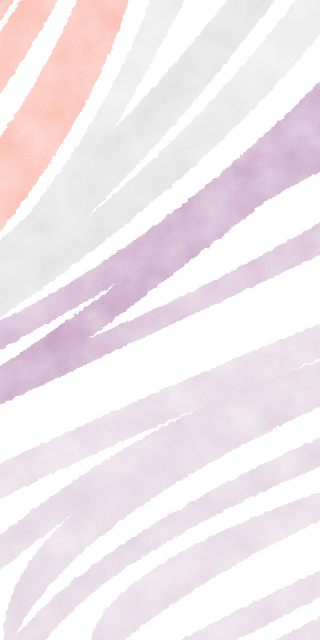
Give the GLSL for this background, as a WebGL 2 fragment shader.

```glsl
#version 300 es
precision highp float;
uniform vec2 u_resolution;
out vec4 outColor;

vec2 hashGradient(vec2 cell) {
  vec3 q = fract(cell.xyx * vec3(0.1031, 0.1030, 0.0973));
  q += dot(q, q.yzx + 33.33);
  float angle = 6.2832 * fract((q.x + q.y) * q.z);
  return vec2(cos(angle), sin(angle));
}

float gradientNoise(vec2 p) {
  vec2 i = floor(p), f = fract(p);
  vec2 u = f * f * f * (f * (f * 6.0 - 15.0) + 10.0);
  vec2 e = vec2(1, 0);
  float low = mix(dot(hashGradient(i), f), dot(hashGradient(i + e), f - e), u.x);
  float high = mix(dot(hashGradient(i + e.yx), f - e.yx), dot(hashGradient(i + 1.0), f - 1.0), u.x);
  return mix(low, high, u.y);
}

float fbm(vec2 p) {
  float sum = 0.0, amplitude = 1.0;
  for (int i = 0; i < 4; i++) {
    sum += amplitude * gradientNoise(p);
    p = mat2(1.6, 1.2, -1.2, 1.6) * p + 7.3;
    amplitude *= 0.5;
  }
  return sum;
}

// Parabola through the three values at t = 0, 0.5 and 1
float parabola(float t, vec3 v) {
  float bend = 2.0 * (v.x + v.z - 2.0 * v.y);
  return v.x + t * (v.z - v.x - bend + t * bend);
}

float edge(float d) {
  return clamp(0.5 + d / max(length(vec2(dFdx(d), dFdy(d))), 1e-4), 0.0, 1.0);
}

// Brush stroke between two parabolic edges
float stroke(float t, float across, vec3 near, vec3 far) {
  return edge(across - parabola(t, near)) * edge(parabola(t, far) - across);
}

vec3 paint(vec3 base, vec3 ink, float cover, float wash) {
  return mix(base, 1.0 - (1.0 - ink) * wash, cover);
}

void main() {
  // Canvas is 384 by 768 units, measured downward from the top
  vec2 p = gl_FragCoord.xy / u_resolution * vec2(384, 768);
  p.y = 768.0 - p.y;

  // Ragged paper edges
  vec2 q = p + 2.6 * vec2(gradientNoise(p * 0.13), gradientNoise(p * 0.13 + 40.0));
  q += 1.2 * gradientNoise(p * 0.37 + 9.0);
  float top = q.y / 300.0, side = q.x / 384.0, base = (768.0 - q.y) / 280.0;

  // Coral strokes in the upper left
  float coral = stroke(top, q.x, vec3(92, 10, -110), vec3(155, 88, -18));
  coral = max(coral, stroke(top, q.x, vec3(25, -75, -185), vec3(70, -25, -140)));
  coral = max(coral, stroke(top, q.x, vec3(-90, -200, -310), vec3(18, -90, -200)));

  // Grey fan
  float thin = mix(0.72, 1.0, smoothstep(60.0, 270.0, p.y));
  float grey = stroke(top, q.x, vec3(273, 142, -12), vec3(330, 208, 65));
  grey = max(grey, thin * stroke(top, q.x, vec3(180, 108, 0), vec3(222, 140, 52)));
  grey = max(grey, thin * stroke(top, q.x, vec3(355, 225, 58), vec3(415, 285, 112)));

  // Violet fork
  float fade = mix(1.0, 0.7, smoothstep(60.0, 240.0, p.x));
  float violet = stroke(side, q.y, vec3(440, 303, 150), vec3(485, 341, 190));
  violet = max(violet, mix(0.8, 1.0, smoothstep(30.0, 190.0, p.x))
    * stroke(side, q.y, vec3(385, 266, 97), vec3(420, 312, 205)));
  violet = max(violet, fade * stroke(side, q.y, vec3(447, 368, 267), vec3(486, 396, 306)));

  // Pale lilac strokes, arching toward the lower left
  float lilac = 0.9 * stroke(side, q.y, vec3(556, 469, 388), vec3(598, 510, 430));
  lilac = max(lilac, stroke(side, q.y, vec3(642, 514, 433), vec3(685, 550, 470)));
  lilac = max(lilac, stroke(base, q.x, vec3(4, 75, 290), vec3(16, 141, 384)));
  lilac = max(lilac, stroke(base, q.x, vec3(14, 186, 470), vec3(55, 240, 574)));
  lilac = max(lilac, 0.9 * stroke(base, q.x, vec3(108, 287, 745), vec3(150, 377, 720)));
  lilac = max(lilac, 0.9 * stroke(base, q.x, vec3(218, 518, 918), vec3(285, 555, 825)));
  lilac = max(lilac, 0.9 * stroke(base, q.x, vec3(330, 600, 870), vec3(500, 800, 1100)));

  // Watercolour blotches and paper grain
  float wash = 1.0 + 0.38 * fbm(p / 48.0) + 0.16 * gradientNoise(p * 0.55);

  vec3 color = vec3(1);
  color = paint(color, vec3(0.99, 0.81, 0.775), coral, wash);
  color = paint(color, vec3(0.913), grey, wash);
  color = paint(color, vec3(0.845, 0.74, 0.835), violet, wash);
  color = paint(color, vec3(0.92, 0.877, 0.912), lilac, wash);
  outColor = vec4(color, 1);
}
```
